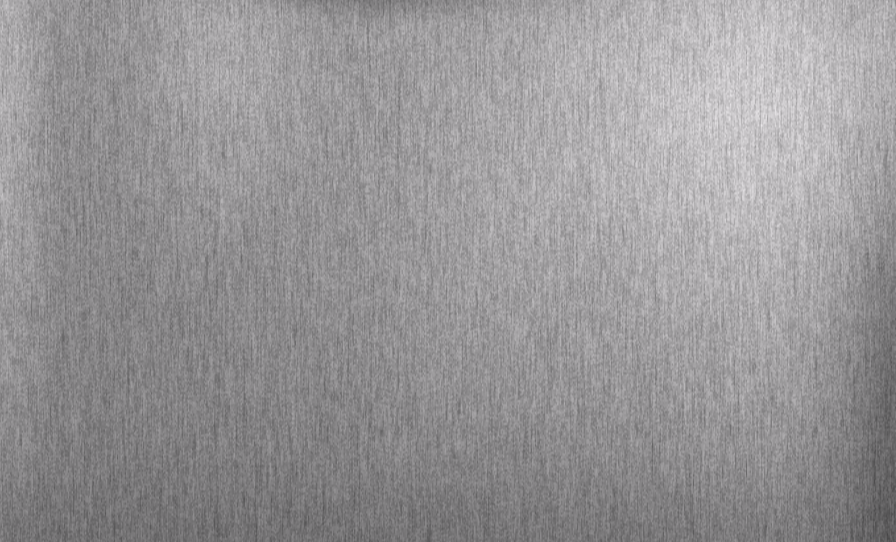
Give the GLSL for this texture, as a Shadertoy shader.

```glsl
#define BASE_LEVEL 0.487
#define VERTICAL_LIFT 0.08
#define FINE_STREAKS 0.085
#define LONG_STREAKS 0.055
#define GRAIN 0.12
#define SCRATCH_DEPTH 0.05
#define METAL_TINT vec3(1.003, 0.992, 1.003)

float hash(vec2 p) {
    vec3 q = fract(vec3(p.xyx) * 0.1031);
    q += dot(q, q.yzx + 33.33);
    return fract((q.x + q.y) * q.z);
}

// Smooth noise along one vertical strand, with its own random offset
float strand(float column, float y) {
    y += 8.0 * hash(vec2(column, 91.0));
    float row = floor(y);
    float t = smoothstep(0.0, 1.0, y - row);
    return mix(hash(vec2(column, row)), hash(vec2(column, row + 1.0)), t);
}

// Neighbouring strands blended sideways, centred on zero
float brushed(vec2 p, vec2 density, float seed) {
    p = p * density + seed;
    float column = floor(p.x);
    float t = smoothstep(0.0, 1.0, p.x - column);
    return mix(strand(column, p.y), strand(column + 1.0, p.y), t) - 0.5;
}

float glow(vec2 uv, vec2 center, vec2 radius) {
    vec2 d = (uv - center) / radius;
    return exp(-dot(d, d));
}

// Broad reflections and darkened borders
float sheen(vec2 uv) {
    float light = BASE_LEVEL + VERTICAL_LIFT * uv.y;
    light += 0.17 * glow(uv, vec2(0.87, 0.84), vec2(0.21, 0.32));
    light += 0.10 * glow(uv, vec2(0.62, 0.62), vec2(0.26, 0.50));
    light += 0.07 * glow(uv, vec2(0.85, 0.38), vec2(0.12, 0.40));
    light += 0.09 * glow(uv, vec2(0.25, 0.90), vec2(0.09, 0.28));
    light += 0.12 * glow(uv, vec2(0.00, 0.80), vec2(0.045, 0.55));
    light -= 0.16 * glow(uv, vec2(0.43, 1.03), vec2(0.17, 0.05));
    light -= 0.13 * glow(uv, vec2(1.01, 0.22), vec2(0.06, 0.45));
    light -= 0.05 * glow(uv, vec2(0.50, 0.00), vec2(0.90, 0.14));
    return light;
}

void mainImage(out vec4 fragColor, in vec2 fragCoord) {
    vec2 uv = fragCoord / iResolution.xy;
    vec2 p = fragCoord / iResolution.y;

    // Brush marks at several lengths, plus a nearly round grain
    float relief = FINE_STREAKS * brushed(p, vec2(437.0, 48.0), 3.0);
    relief += LONG_STREAKS * brushed(p, vec2(353.0, 15.0), 17.0);
    relief += GRAIN * brushed(p, vec2(411.0, 233.0), 41.0);

    // Sparse dark scratches
    float scratch = smoothstep(0.18, 0.42, brushed(p, vec2(397.0, 22.0), 67.0));
    relief -= SCRATCH_DEPTH * (scratch - 0.12);

    float light = sheen(uv);
    light += relief * mix(0.85, 1.1, smoothstep(0.4, 0.65, light));
    fragColor = vec4(clamp(light * METAL_TINT, 0.0, 1.0), 1.0);
}
```
